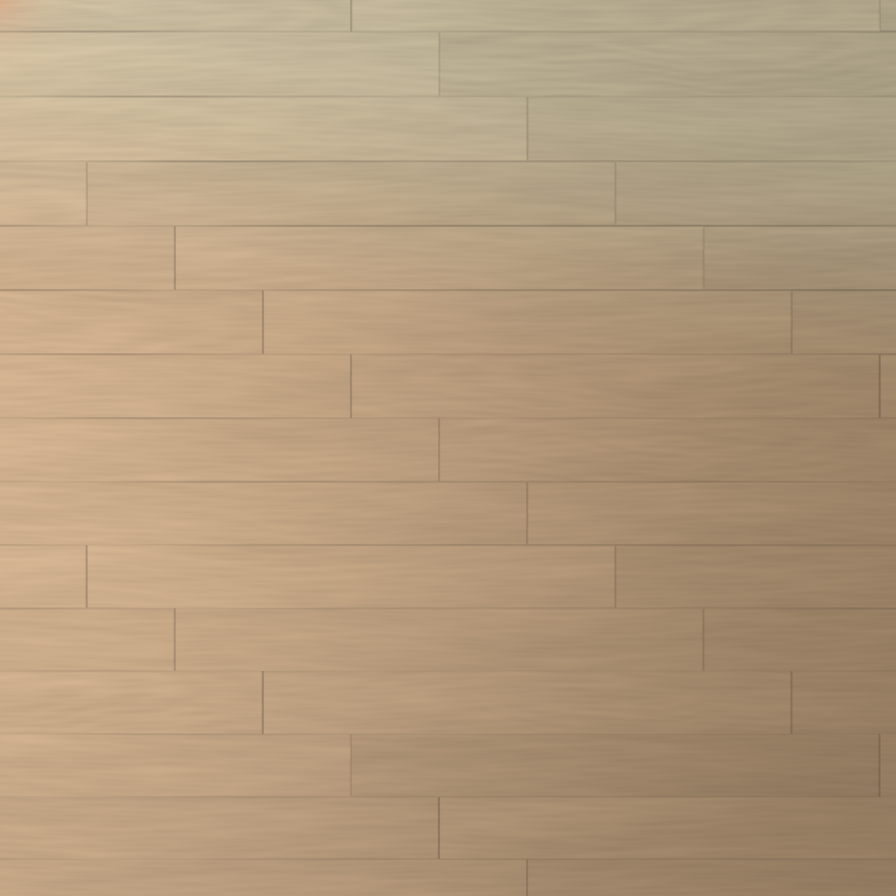
Give the GLSL for this texture, as a Shadertoy shader.

```glsl
// Pale oak floor: about fourteen plank rows whose end joints step by a sixth of a plank.
// Warped sines draw the grain, stretched cellular noise the pores, and a soft
// gradient lights the boards from cool at the top to warm brown at the lower right.

float hash(vec2 p) {
    return fract(sin(dot(p, vec2(127.1, 311.7))) * 43758.5);
}

// Distance to the nearest jittered cell point
float cellular(vec2 p) {
    float nearest = 1.0;
    for (int j = -1; j <= 1; j++)
    for (int i = -1; i <= 1; i++) {
        vec2 cell = floor(p) + vec2(i, j);
        vec2 jitter = vec2(hash(cell), hash(cell + 17.3));
        nearest = min(nearest, length(cell + jitter - p));
    }
    return nearest;
}

// Long wavy fibres: each octave bends the next one
float fibres(vec2 p, float seed) {
    float sum = 0.0, amp = 0.5;
    vec2 freq = vec2(4.0, 75.0);
    for (int i = 0; i < 5; i++) {
        float turn = seed * float(i + 1);
        float bend = 1.5 * sin(1.7 * freq.x * p.x + turn) + 1.6 * sum;
        sum += amp * sin(dot(freq, p) + bend + turn);
        freq *= vec2(-1.5, 1.75);
        amp *= 0.75;
    }
    return sum;
}

// Nested arches around a plank's heartwood
float arches(vec2 p, float seed) {
    p.y += 0.004 * sin(19.0 * p.x + seed) + 0.002 * sin(47.0 * p.x - 90.0 * p.y);
    return sin(650.0 * length(vec2(0.11 * p.x, p.y)) + 1.5 * sin(13.0 * p.x + seed));
}

// Room light falling over the floor
vec3 floorLight(vec2 uv) {
    float across = smoothstep(-0.1, 1.1, uv.x);
    vec3 warm = mix(vec3(0.82, 0.695, 0.56), vec3(0.61, 0.51, 0.40), across);
    vec3 cool = mix(vec3(0.80, 0.745, 0.63), vec3(0.675, 0.635, 0.53), across);
    warm *= mix(0.93, 1.0, smoothstep(0.0, 0.45, uv.y));
    vec3 light = mix(warm, cool, smoothstep(0.58, 0.95, uv.y + 0.12 * (uv.x - 0.5)));
    return mix(light, vec3(0.87, 0.65, 0.51), 0.7 * exp(-35.0 * length(uv - vec2(0.0, 1.0))));
}

void mainImage(out vec4 fragColor, in vec2 fragCoord) {
    vec2 uv = fragCoord / iResolution.xy;
    float pixel = 1.0 / min(iResolution.x, iResolution.y);

    // Rows count down from the top and narrow very slightly
    float rows = 13.76 * (1.0 - uv.y - 0.0352);
    rows += 0.0018 * rows * rows;
    float row = floor(rows);
    float along = (uv.x - 0.392 - 0.0983 * (row + 1.0)) / 0.59;
    vec2 plank = vec2(floor(along), row);
    float seed = 40.0 * hash(plank + 3.7);

    // Grain, with arches on some planks only
    vec2 local = vec2((fract(along) - 0.2 - 0.6 * hash(plank + 8.1)) * 0.59,
                      (fract(rows) - 0.2 - 0.6 * hash(plank + 5.9)) * 0.072);
    float fibre = fibres(vec2(uv.x, local.y), seed);
    float figure = smoothstep(0.4, 0.9, hash(plank + 21.0)) * arches(local, seed);
    float bow = 0.004 * sin(9.0 * uv.x + seed);
    float pores = cellular(vec2(uv.x * 13.0 + seed, (uv.y + bow) * 190.0)) - 0.45;
    float patches = sin(8.0 * uv.x + seed) * sin(45.0 * local.y + 3.0 * uv.x + seed);
    float tone = 1.0 + 0.017 * fibre + 0.011 * figure + 0.045 * pores
               + 0.01 * patches + 0.035 * (hash(plank) - 0.5);

    // Thin seams, broken and fainter toward the bottom
    float seamDist = abs(fract(rows + 0.5) - 0.5) * 0.072;
    float jointDist = abs(fract(along + 0.5) - 0.5) * 0.59;
    float seam = 1.0 - smoothstep(0.0003, 0.0009 + pixel, seamDist);
    float joint = 1.0 - smoothstep(0.0003, 0.0009 + pixel, jointDist);
    float seamRow = floor(rows + 0.5);
    float wear = 0.65 + 0.35 * sin(9.0 * uv.x + 5.0 * seamRow + 2.0 * sin(5.0 * uv.x));
    seam *= wear * mix(0.07, 0.17, smoothstep(0.1, 0.8, uv.y));
    joint *= mix(0.08, 0.19, hash(vec2(floor(along + 0.5), row)));

    vec3 color = floorLight(uv) * tone * (1.0 - max(seam, joint));
    fragColor = vec4(color, 1.0);
}
```
